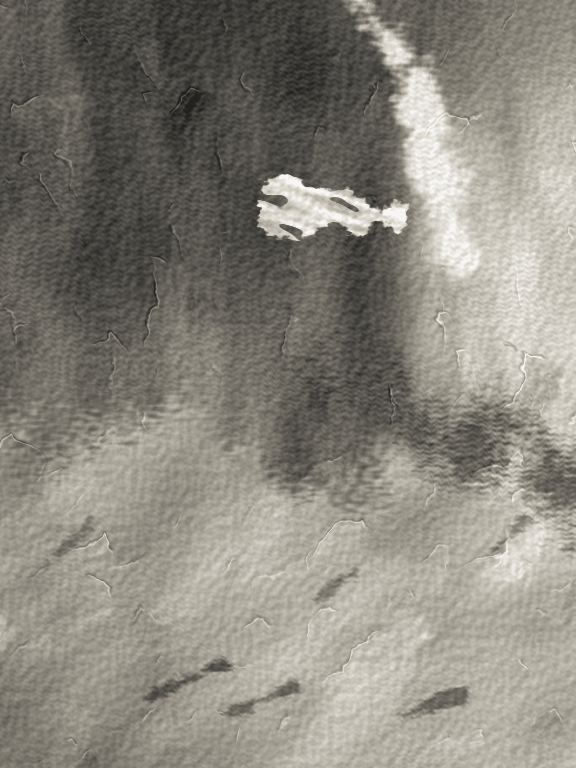
This texture is drawn by a WebGL 2 fragment shader. Its source:

```glsl
#version 300 es
precision highp float;

uniform vec2 u_resolution;
out vec4 fragColor;

const float PI = 3.14159;

vec2 hash2(vec2 p) {
    p = vec2(dot(p, vec2(127.1, 311.7)), dot(p, vec2(269.5, 183.3)));
    return fract(sin(p) * 43758.5);
}

float gradientNoise(vec2 p) {
    vec2 i = floor(p), f = fract(p);
    vec2 u = f * f * f * (f * (f * 6.0 - 15.0) + 10.0);
    vec4 corner;
    for (int k = 0; k < 4; k++) {
        vec2 o = vec2(k & 1, k >> 1);
        float a = 2.0 * PI * hash2(i + o).x;
        corner[k] = dot(vec2(cos(a), sin(a)), f - o);
    }
    return 1.4 * mix(mix(corner.x, corner.y, u.x), mix(corner.z, corner.w, u.x), u.y);
}

float fbm(vec2 p) {
    float sum = 0.0, gain = 0.55;
    for (int k = 0; k < 5; k++) {
        sum += gain * gradientNoise(p);
        p = p * 2.03 + 17.3;
        gain *= 0.52;
    }
    return sum;
}

vec2 rotate(vec2 p, float a) {
    float c = cos(a), s = sin(a);
    return mat2(c, -s, s, c) * p;
}

float fill(float d, float soft) { return 1.0 - smoothstep(-soft, soft, d); }

float bell(float x, float width) { return exp(-x * x / (width * width)); }

float boxDistance(vec2 p, vec2 halfSize) {
    vec2 d = abs(p) - halfSize;
    return length(max(d, 0.0)) + min(max(d.x, d.y), 0.0);
}

// Distance to a stroke whose radius changes from ra to rb
float taperDistance(vec2 p, vec2 a, vec2 b, float ra, float rb) {
    float t = clamp(dot(p - a, b - a) / dot(b - a, b - a), 0.0, 1.0);
    return length(p - mix(a, b, t)) - mix(ra, rb, t);
}

// Scattered palette-knife strokes: x = tone shift, y = lit paint ridges
vec2 knifeLayer(vec2 p, float cells, float tilt, float seed) {
    vec2 g = p * cells, cell = floor(g);
    vec2 wobble = vec2(fbm(g * 1.8 + seed), fbm(g * 1.8 + seed + 9.0));
    float width = max(0.0017, 0.7 / u_resolution.x) * cells;
    float broken = smoothstep(-0.05, 0.35, gradientNoise(g * 2.3 + seed));
    vec2 result = vec2(0.0);
    for (int j = -1; j <= 1; j++)
    for (int i = -1; i <= 1; i++) {
        vec2 id = cell + vec2(i, j);
        vec2 r = hash2(id + seed), s = hash2(id + seed + 37.0);
        vec2 q = rotate(g - id - r, tilt + (s.x - 0.5) * 1.1) + 0.22 * wobble;
        vec2 size = vec2(0.32 + 0.3 * s.y, 0.1 + 0.16 * r.x);
        float d = boxDistance(q, size);
        float trail = smoothstep(-size.x, size.x * 0.7, q.x);
        float streak = 0.75 + 0.6 * gradientNoise(q * vec2(2.0, 22.0) + id);
        result.x = mix(result.x, s.y - 0.5, fill(d, 0.035) * trail * streak);
        float side = smoothstep(-0.02, 0.04, q.y) * trail * broken;
        result.y += side * (bell(d, width) - 0.7 * bell(d - 2.2 * width, 1.4 * width));
    }
    return result;
}

// Over-under threads of the cloth
float weave(vec2 p) {
    vec2 w = rotate(p, -0.07) * 108.0 + 0.9 * gradientNoise(p * 14.0);
    return sin(2.0 * PI * w.y + 1.3 * sin(PI * w.x)) * (0.65 + 0.35 * sin(2.0 * PI * w.x));
}

// Dark scumble over pale ground, with light rising on the right
float groundTone(vec2 p, float dry, float upper) {
    float pale = 0.61 + 0.13 * p.x + 0.17 * fbm(rotate(p, 0.6) * vec2(3.0, 8.0));
    pale -= 0.13 * (1.0 - smoothstep(0.0, 0.5, length(p)));
    float dark = 0.29 + 0.26 * fbm(p * vec2(7.0, 2.5) + 4.0);
    dark += 0.12 * (1.0 - smoothstep(0.68, 1.0, p.y));
    float glow = smoothstep(0.6, 0.9, p.x + 0.16 * fbm(p * vec2(6.0, 2.0)));
    float bright = 0.8 - 0.28 * smoothstep(1.0, 1.35, p.y) + 0.15 * fbm(p * vec2(9.0, 3.0));
    dark = mix(dark, bright, glow);
    float tone = mix(pale, dark, upper);
    float belt = taperDistance(p, vec2(0.56, 0.68), vec2(0.98, 0.47), 0.035, 0.06);
    belt += 0.13 * fbm(p * vec2(9.0, 5.0)) + 0.03 * dry;
    return mix(tone, 0.33 + 0.1 * dry, 0.85 * fill(belt, 0.045));
}

void main() {
    vec2 p = gl_FragCoord.xy / u_resolution.x;
    float thread = weave(p);
    float dry = gradientNoise(p * vec2(42.0, 125.0)) + 0.25 * thread;
    float rough = fbm(p * 13.0);

    float rise = p.y - 0.59 + 0.09 * p.x + 0.2 * fbm(p * vec2(5.0, 3.0));
    float upper = smoothstep(-0.07, 0.07, rise + 0.08 * dry);
    float tone = groundTone(p, dry, upper);

    // Knife work: diagonal below, upright above
    float tilt = mix(0.65, 1.45, smoothstep(0.4, 0.8, p.y));
    vec2 broad = knifeLayer(p, 3.6, tilt, 3.0);
    vec2 small = knifeLayer(p, 8.0, tilt + 0.15, 21.0);
    tone += 0.3 * broad.x + 0.17 * small.x;

    // Glare on the raised paint
    float glare = taperDistance(p, vec2(0.72, 1.19), vec2(0.79, 0.88), 0.038, 0.03);
    float tip = taperDistance(p, vec2(0.62, 1.34), vec2(0.7, 1.23), 0.012, 0.022);
    glare = min(glare, tip) + 0.05 * rough + 0.012 * dry;
    tone = mix(tone, 0.95, 0.9 * fill(glare, 0.022));

    // Pale scraped patch with gaps showing the ground
    float patchEdge = taperDistance(p, vec2(0.5, 0.975), vec2(0.69, 0.955), 0.052, 0.02);
    patchEdge += 0.045 * rough + 0.007 * dry;
    float gaps = smoothstep(0.3, 0.42, gradientNoise(rotate(p, -0.25) * vec2(20.0, 48.0)));
    float scrape = 0.87 + 0.22 * gradientNoise(rotate(p, -0.3) * vec2(9.0, 70.0));
    tone = mix(tone, scrape, fill(patchEdge, 0.004) * (1.0 - 0.85 * gaps));

    // Dark drags in the pale ground
    for (int k = 0; k < 6; k++) {
        vec2 r = hash2(vec2(k, 5.0));
        vec2 start = vec2(0.1 + 0.15 * float(k), 0.08 + 0.34 * r.x);
        vec2 reach = rotate(vec2(0.06 + 0.09 * r.y, 0.0), -0.35 - 0.5 * r.x);
        float drag = taperDistance(p, start, start + reach, 0.003, 0.011);
        drag += 0.022 * rough + 0.006 * dry;
        tone = mix(tone, 0.27, (0.4 + 0.45 * r.y) * fill(drag, 0.007));
    }

    // Cloth, grain and ridges catching the light
    vec2 grain = p * vec2(85.0, 75.0);
    float relief = gradientNoise(grain) - gradientNoise(grain + vec2(0.35, -0.4));
    float worn = 0.7 + 0.6 * fbm(p * 5.0 + 30.0);
    tone += thread * worn * mix(0.03, 0.05, upper);
    tone += 0.07 * relief + 0.025 * gradientNoise(p * 170.0);
    tone += 0.2 * broad.y + 0.15 * small.y;
    tone = clamp(tone, 0.13, 0.97);

    // Warm greys, strongest in the middle tones
    float warmth = tone * tone * (1.0 - tone);
    fragColor = vec4(tone - warmth * vec3(0.0, 0.13, 0.45), 1.0);
}
```
